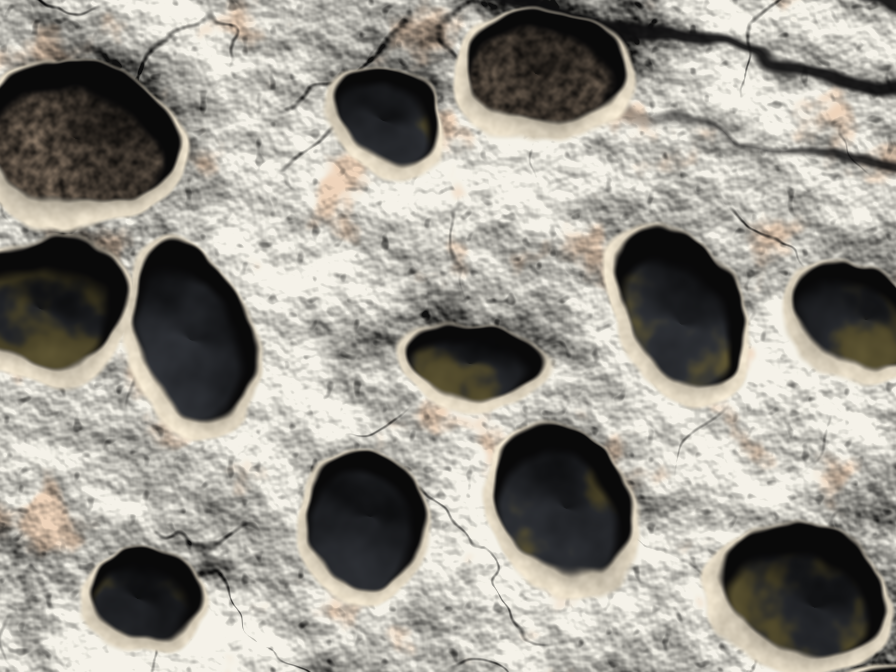
A WebGL 2 fragment shader for this texture:

```glsl
#version 300 es
precision highp float;
// Sunlit pale limestone, worn into deep potholes with smooth rims, grooves and fine cracks.

uniform vec2 u_resolution;
out vec4 fragColor;

const vec3 STONE_TINT = vec3(1.0, 0.99, 0.95);
const vec3 RUST = vec3(0.80, 0.66, 0.56);
const vec3 RIM_CREAM = vec3(0.86, 0.82, 0.74);
const vec3 SHADOW = vec3(0.035, 0.034, 0.036);
const vec3 WATER = vec3(0.18, 0.19, 0.21);
const vec3 ALGAE = vec3(0.33, 0.30, 0.18);
const vec3 GRAVEL = vec3(0.31, 0.27, 0.23);
const vec2 SUN = vec2(0.35, 0.94);       // direction towards the light
const float STONE_LEVEL = 0.85;          // brightness of flat rock
const float RELIEF_HEIGHT = 0.026;
const float RELIEF_SCALE = 3.5;
const float PIT_CELL = 0.335;            // spacing of the potholes
const float PIT_JITTER = 0.42;
const vec2 PIT_RADIUS = vec2(0.085, 0.165);
const float CORE_SIZE = 0.87;            // shadowed part of a pothole
const float SHOULDER = 0.035;            // width of the shaded lip
const float GROOVE_SPACING = 0.125;
const float CRACK_WIDTH = 0.022;

vec2 hash2(vec2 p) {
    vec3 q = fract(p.xyx * vec3(0.1031, 0.1030, 0.0973));
    q += dot(q, q.yzx + 33.33);
    return fract((q.xx + q.yz) * q.zy);
}

float cornerSlope(vec2 cell, vec2 offset) {
    float angle = 6.2832 * hash2(cell + 71.0).x;
    return dot(vec2(cos(angle), sin(angle)), offset);
}

float gradientNoise(vec2 p) {
    vec2 i = floor(p), f = p - i;
    vec2 u = f * f * f * (f * (f * 6.0 - 15.0) + 10.0);
    vec2 e = vec2(1.0, 0.0);
    float low = mix(cornerSlope(i, f), cornerSlope(i + e.xy, f - e.xy), u.x);
    float high = mix(cornerSlope(i + e.yx, f - e.yx), cornerSlope(i + 1.0, f - 1.0), u.x);
    return mix(low, high, u.y);
}

float fbm(vec2 p, int octaves) {
    float sum = 0.0, gain = 1.0;
    for (int i = 0; i < octaves; i++) {
        sum += gain * gradientNoise(p);
        p = mat2(1.6, 1.2, -1.2, 1.6) * p + 17.3;
        gain *= 0.5;
    }
    return sum;
}

// Approximate signed distance to an ellipse
float ellipse(vec2 q, vec2 r) {
    float k = length(q / r);
    return k * (k - 1.0) / max(length(q / (r * r)), 1e-3);
}

float inside(float d, float softness) {
    return 1.0 - smoothstep(-softness, softness, d);
}

float grooveRegion(vec2 p) {
    return smoothstep(1.10, 1.24, p.y + 0.35 * p.x);
}

void main() {
    vec2 p = gl_FragCoord.xy / u_resolution.y;
    float edge = max(0.0025, 0.8 / u_resolution.y);
    vec2 warp = vec2(fbm(p * 4.0 + 5.0, 4), fbm(p * 4.0 + 40.0, 4));
    vec2 w = p + 0.035 * warp;
    float grain = fbm(p * 60.0, 2);
    float patches = fbm(p * 7.0 + 9.0, 4);

    // Relief lit from above
    float stepSize = 0.003;
    float lit = RELIEF_HEIGHT / stepSize *
        (fbm(p * RELIEF_SCALE, 6) - fbm((p + SUN * stepSize) * RELIEF_SCALE, 6));
    float tone = STONE_LEVEL + lit;

    // Grey weathering and dark specks
    float stain = smoothstep(0.0, 0.6, fbm(p * 2.6 + 23.0, 5));
    tone -= stain * (0.30 + 0.25 * grain);
    tone -= 0.28 * smoothstep(0.28, 0.55, gradientNoise(p * 48.0 + 3.0));

    // Thin broken cracks
    float crackLine = abs(gradientNoise(w * 4.5 + 0.25 * warp.yx + 12.0));
    float crackGate = smoothstep(-0.05, 0.25, gradientNoise(p * 5.0 + 31.0));
    tone -= 0.42 * crackGate * (1.0 - smoothstep(0.0, CRACK_WIDTH, crackLine));

    // Long slanting grooves in the upper right
    float across = (w.y + 0.24 * w.x + 0.02 * warp.x) / GROOVE_SPACING;
    float fromGroove = (fract(across) - 0.5) * GROOVE_SPACING;
    float grooveWidth = 0.012 + 0.022 * gradientNoise(vec2(p.x * 3.0, floor(across) * 3.7));
    float groove = inside(abs(fromGroove) - grooveWidth, 0.006) * grooveRegion(p);
    tone -= 0.15 * grooveRegion(p) * smoothstep(0.05, 0.0, abs(fromGroove));

    // Shaded upper lips and bright lower lips, then the potholes themselves
    float rimMask = 0.0, coreMask = 0.0;
    vec3 rimColor = RIM_CREAM, coreColor = SHADOW;
    vec2 grid = w / PIT_CELL;
    for (int j = -1; j <= 1; j++) for (int i = -1; i <= 1; i++) {
        float row = floor(grid.y) + float(j);
        float stagger = 0.5 * mod(row, 2.0);
        vec2 cell = vec2(floor(grid.x - stagger) + float(i), row);
        vec2 place = hash2(cell + 13.0), shape = hash2(cell + 57.0), kind = hash2(cell + 91.0);
        vec2 center = (cell + vec2(stagger, 0.0) + 0.5 + PIT_JITTER * (place - 0.5)) * PIT_CELL;
        if (grooveRegion(center) > 0.8) continue;
        float longRadius = mix(PIT_RADIUS.x, PIT_RADIUS.y, shape.x);
        vec2 radii = longRadius * vec2(1.0, mix(0.60, 0.86, shape.y));
        float angle = -0.6 + 1.7 * (kind.x - 0.5);
        mat2 turn = mat2(cos(angle), -sin(angle), sin(angle), cos(angle));
        vec2 q = w - center, shift = SUN * radii.y * 0.14;
        float rim = ellipse(turn * q, radii);
        float core = ellipse(turn * (q - shift), radii * CORE_SIZE);
        float pool = ellipse(turn * (q + shift * 0.9), radii * 0.74);

        float up = dot(q, SUN) / max(length(q), 1e-3);
        float lip = exp(-max(rim, 0.0) / SHOULDER);
        tone += lip * (0.10 - mix(0.25, 0.55, kind.y) * smoothstep(-0.1, 0.9, up));

        float hollow = inside(rim, edge * 2.0);
        float depth = smoothstep(0.0, 0.05, -rim);
        rimColor = mix(rimColor, RIM_CREAM * (1.04 - 0.35 * depth + 0.16 * patches), hollow);
        vec3 bed = mix(WATER, ALGAE, smoothstep(0.0, 0.35, patches + kind.x - 0.5));
        bed = mix(bed, GRAVEL * (1.0 + 0.9 * grain), step(0.68, kind.y));
        bed *= 0.85 + 0.5 * patches - 0.35 * smoothstep(-0.3, 0.8, up);
        vec3 floorColor = mix(SHADOW, bed, inside(pool, 0.010));
        float dark = hollow * inside(core, edge * 2.0);
        coreColor = mix(coreColor, floorColor, dark);
        rimMask = max(rimMask, hollow);
        coreMask = max(coreMask, dark);
    }

    vec3 color = STONE_TINT * clamp(tone, 0.06, 0.96);
    color = mix(color, color * RUST * 1.2, 0.6 * smoothstep(0.25, 0.6, patches));
    color = mix(color, SHADOW * 1.6, 0.92 * groove);
    color = mix(color, rimColor + 0.06 * grain, rimMask);
    color = mix(color, coreColor, coreMask);
    fragColor = vec4(clamp(color, 0.0, 1.0), 1.0);
}
```
